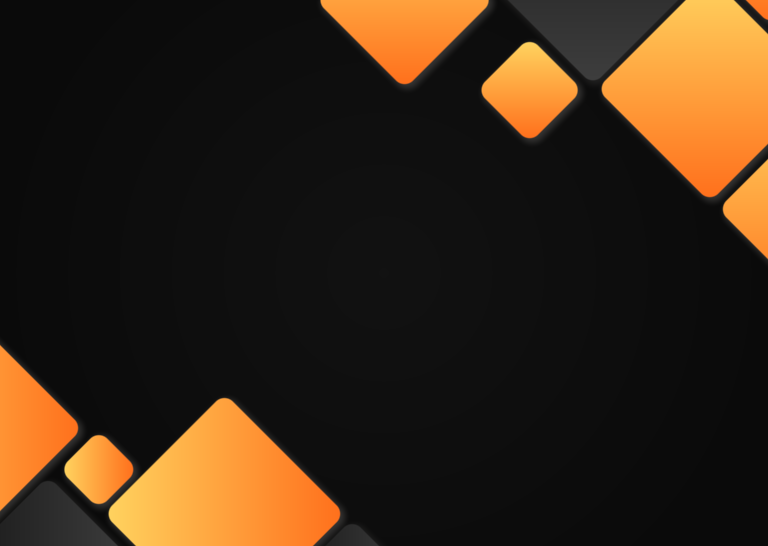
Give the GLSL for this background, as a Shadertoy shader.

```glsl
// Rounded diamond tiles in orange and charcoal frame a near-black field.
// Each tile is a rounded-box distance in rotated axes, filled with a linear
// gradient and laid over a soft, offset grey glow.
#define CORNER_RADIUS 0.022
#define GLOW_OFFSET vec2(0.005, -0.005)
#define GLOW_REACH 0.014
#define GLOW_STRENGTH 0.8
#define GLOW_COLOR vec3(0.235, 0.23, 0.225)
#define YELLOW vec3(1.0, 0.825, 0.37)
#define ORANGE vec3(1.0, 0.44, 0.11)
#define CHARCOAL_DARK vec3(0.10)
#define CHARCOAL_LIGHT vec3(0.24)
#define FIELD_CENTER vec3(0.069)
#define FIELD_EDGE vec3(0.038)

const int TILE_COUNT = 11;

// Centre x, centre y, tip reach, and 1.0 for charcoal; unit = canvas height.
const vec4 TILES[TILE_COUNT] = vec4[TILE_COUNT](
    vec4(1.086, 1.051, 0.198, 1.0),
    vec4(0.088, -0.037, 0.156, 1.0),
    vec4(0.645, -0.070, 0.110, 1.0),
    vec4(0.741, 1.000, 0.154, 0.0),
    vec4(0.970, 0.835, 0.088, 0.0),
    vec4(1.300, 0.837, 0.198, 0.0),
    vec4(1.522, 0.617, 0.198, 0.0),
    vec4(1.412, 1.110, 0.147, 0.0),
    vec4(-0.055, 0.216, 0.198, 0.0),
    vec4(0.181, 0.140, 0.063, 0.0),
    vec4(0.411, 0.059, 0.212, 0.0)
);

// Signed distance to a diamond whose rounded tips lie at the given reach.
float roundedDiamond(vec2 p, float reach) {
    vec2 q = abs(vec2(p.x + p.y, p.x - p.y)) * 0.70711;
    float halfSide = (reach + CORNER_RADIUS * 0.41421) * 0.70711;
    vec2 d = q - halfSide + CORNER_RADIUS;
    return length(max(d, 0.0)) + min(max(d.x, d.y), 0.0) - CORNER_RADIUS;
}

void mainImage(out vec4 fragColor, in vec2 fragCoord) {
    vec2 p = fragCoord / iResolution.y;
    float pixel = 1.0 / iResolution.y;

    // Field with a faint central light
    vec2 middle = 0.5 * iResolution.xy / iResolution.y;
    float fade = clamp(length(p - middle) / 0.75, 0.0, 1.0);
    vec3 color = mix(FIELD_CENTER, FIELD_EDGE, fade);

    for (int i = 0; i < TILE_COUNT; i++) {
        vec4 tile = TILES[i];
        vec2 local = p - tile.xy;
        bool charcoal = tile.w > 0.5;

        // Glow beneath the tile
        float glowDist = roundedDiamond(local - GLOW_OFFSET, tile.z);
        float glow = 1.0 - smoothstep(-0.008, GLOW_REACH, glowDist);
        color = mix(color, GLOW_COLOR, glow * GLOW_STRENGTH * (charcoal ? 0.5 : 1.0));

        // Gradient runs downward in the upper group, rightward in the lower
        float along = tile.y > 0.5 ? -local.y : local.x;
        float t = clamp(0.5 + 0.5 * along / tile.z, 0.0, 1.0);
        vec3 fill = charcoal ? mix(CHARCOAL_DARK, CHARCOAL_LIGHT, t)
                             : mix(YELLOW, ORANGE, t);

        float dist = roundedDiamond(local, tile.z);
        color = mix(color, fill, 1.0 - smoothstep(-pixel, pixel, dist));
    }

    fragColor = vec4(color, 1.0);
}
```
